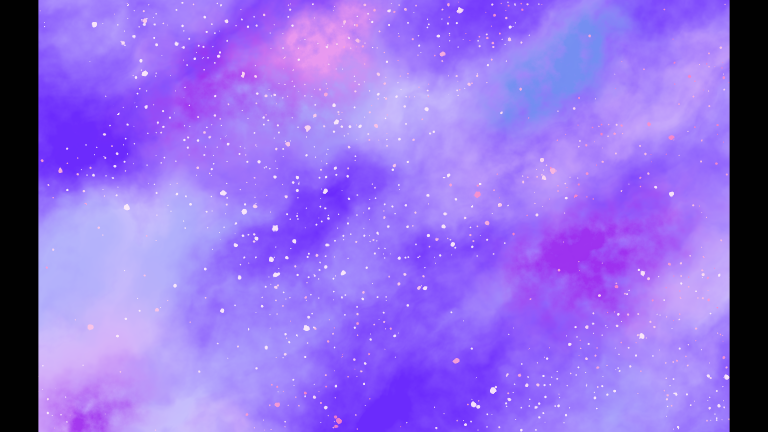
Write a WebGL 1 fragment shader that draws this texture.

```glsl
precision highp float;
// Violet watercolour nebula with diagonal washes and paint splatter, between black side bars.
uniform vec2 u_resolution;

float hash(vec2 p) {
  vec3 q = fract(vec3(p.xyx) * 0.1031);
  q += dot(q, q.yzx + 33.33);
  return fract((q.x + q.y) * q.z);
}

float noise(vec2 p) {
  vec2 i = floor(p), f = fract(p);
  f = f * f * (3.0 - 2.0 * f);
  return mix(mix(hash(i), hash(i + vec2(1.0, 0.0)), f.x),
             mix(hash(i + vec2(0.0, 1.0)), hash(i + 1.0), f.x), f.y);
}

float fbm(vec2 p) {
  float sum = 0.0, gain = 0.5;
  for (int i = 0; i < 6; i++) {
    sum += gain * noise(p);
    p = mat2(1.6, 1.2, -1.2, 1.6) * p + 7.3;
    gain *= 0.5;
  }
  return sum;
}

// Turn into the direction of the brush, up and to the right
vec2 alongBrush(vec2 p) {
  return vec2(dot(p, vec2(0.84, 0.54)), dot(p, vec2(-0.54, 0.84)));
}

// Soft stretched patch of pigment
float wash(vec2 p, vec2 centre, float size) {
  vec2 q = alongBrush(p - centre) * vec2(1.0, 1.7) / size;
  return exp(-dot(q, q));
}

vec3 nebula(vec2 p) {
  vec2 warp = vec2(fbm(p * 4.0 + 3.0), fbm(p * 4.0 + 19.0)) - 0.5;
  vec2 w = p + 0.28 * warp;
  float cloud = fbm(alongBrush(w) * vec2(2.6, 4.2) + 11.0) - 0.5;
  float hue = fbm(w * 2.6 + 41.0) - 0.5;
  float grain = fbm(p * 34.0) - 0.5;

  // Tone: dark pools and pale mist
  float pools = wash(w, vec2(0.2, 0.64), 0.26) + wash(w, vec2(1.2, 0.14), 0.25)
              + 0.7 * wash(w, vec2(0.72, 0.58), 0.2) + 0.7 * wash(w, vec2(1.1, 0.98), 0.2)
              + 0.8 * wash(w, vec2(0.85, 0.02), 0.15) + 0.5 * wash(w, vec2(1.65, 0.82), 0.2);
  float mist = wash(w, vec2(0.33, 0.82), 0.17) + wash(w, vec2(1.62, 0.33), 0.22)
             + wash(w, vec2(0.5, 0.34), 0.36) + 0.6 * wash(w, vec2(1.0, 0.72), 0.25);
  float tone = 0.64 + 1.7 * cloud - 0.6 * pools + 0.3 * mist + 0.22 * grain;
  vec3 col = mix(vec3(0.42, 0.17, 0.99), vec3(0.78, 0.73, 0.99), clamp(tone, 0.0, 1.05));

  // Hue: cool blue and warm pink drifts, strongest where pale
  float pale = smoothstep(0.2, 0.9, tone);
  float cool = smoothstep(0.02, 0.25, hue) + 0.7 * wash(w, vec2(0.72, 0.3), 0.3);
  float warm = smoothstep(0.02, 0.25, -hue) + wash(w, vec2(0.24, 0.19), 0.2)
             + wash(w, vec2(1.25, 0.64), 0.24);
  col = mix(col, vec3(0.62, 0.65, 0.98), 0.6 * pale * min(cool, 1.0));
  col = mix(col, vec3(0.87, 0.67, 0.97), 0.6 * pale * min(warm, 1.0));

  // Accents: magenta ink, a pink glow and a cyan stain
  float ink = wash(w, vec2(1.39, 0.39), 0.2) + 0.7 * wash(w, vec2(0.58, 0.83), 0.24)
            + 0.7 * wash(w, vec2(0.23, 0.05), 0.13);
  col = mix(col, vec3(0.61, 0.14, 0.93), clamp(ink * (0.8 + 2.0 * grain), 0.0, 0.85));
  float glow = wash(w, vec2(0.74, 0.9), 0.13);
  col = mix(col, vec3(0.94, 0.62, 0.94), clamp(glow * (0.9 + 1.5 * grain), 0.0, 0.9));
  float stain = wash(w, vec2(1.31, 0.86), 0.13);
  return mix(col, vec3(0.42, 0.56, 0.94), clamp(stain * (0.85 + 2.0 * grain), 0.0, 0.85));
}

// Clustered specks: many fine ones, few large ones
vec3 splatter(vec3 col, vec2 p, float pixel) {
  float cluster = smoothstep(0.42, 0.72, noise(alongBrush(p) * vec2(3.5, 5.0) + 5.0));
  for (int i = 0; i < 3; i++) {
    float layer = float(i), cells = 26.0 + 17.0 * layer;
    vec2 g = p * cells + 31.0 * layer, id = floor(g);
    vec2 centre = 0.25 + 0.5 * vec2(hash(id + 3.7), hash(id + 51.2));
    float size = hash(id + 87.4);
    float radius = (0.05 + 0.13 * size * size) / cells;
    float d = length(fract(g) - centre) / cells;
    d += radius * 0.7 * (noise(p * 190.0) - 0.5);
    float present = step(hash(id + 23.9), 0.02 + 0.2 * cluster);
    float cover = present * clamp((radius - d) / pixel + 0.5, 0.0, 1.0);
    float blush = smoothstep(0.4, 0.9, 0.6 * noise(p * 2.3 + 61.0) + 0.5 * hash(id + 9.1));
    vec3 paint = mix(vec3(1.0, 0.93, 0.98), vec3(0.98, 0.5, 0.77), blush);
    col = mix(col, paint, 0.92 * cover);
  }
  return col;
}

void main() {
  vec2 p = gl_FragCoord.xy / u_resolution.y;
  float pixel = 1.0 / u_resolution.y;
  float aspect = u_resolution.x * pixel;
  vec3 col = splatter(nebula(p), p, pixel);

  // Black side bars
  float inside = 0.45 * aspect - abs(p.x - 0.5 * aspect);
  col = mix(vec3(0.005), col, clamp(inside / pixel + 0.5, 0.0, 1.0));
  gl_FragColor = vec4(clamp(col, 0.0, 1.0), 1.0);
}
```
